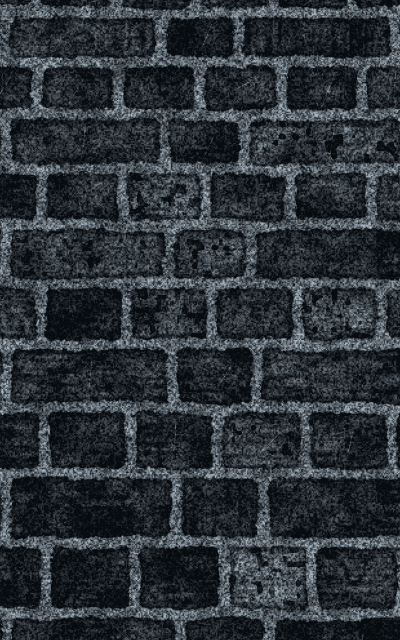
Write a WebGL 1 fragment shader that draws this texture.

```glsl
precision highp float;
// Weathered blue-black brick wall: rows of single bricks alternate with rows of
// long and short bricks, growing slightly toward the bottom. Rounded-box distances
// shape the bricks; layered noise adds rough mortar, stains, pits and scratches.
uniform vec2 u_resolution;

#define ROW_GROWTH 0.0392     // log of the height ratio between rows
#define ROW_SCALE 0.3195      // sets the height of the first row
#define FIRST_JOINT 0.0313    // top joint, in canvas widths
#define JOINT_HALF 0.0135     // half the mortar width
#define CORNER 0.014
#define ROUGHNESS 0.014
#define GRAIN 1.45
#define MORTAR_TONE 0.58
#define DARK vec3(0.025, 0.042, 0.06)
#define PALE vec3(0.58, 0.63, 0.67)

float hash(vec2 p) {
  vec3 q = fract(vec3(p.xyx) * 0.1031);
  q += dot(q, q.yzx + 33.33);
  return fract((q.x + q.y) * q.z);
}

float noise(vec2 p) {
  vec2 i = floor(p), f = fract(p);
  f *= f * (3.0 - 2.0 * f);
  return mix(mix(hash(i), hash(i + vec2(1.0, 0.0)), f.x),
             mix(hash(i + vec2(0.0, 1.0)), hash(i + 1.0), f.x), f.y);
}

float fbm(vec2 p) {
  float sum = 0.0, amp = 0.533;
  for (int i = 0; i < 4; i++) {
    sum += amp * noise(p);
    p = mat2(1.6, 1.2, -1.2, 1.6) * p + 17.3;
    amp *= 0.5;
  }
  return sum;
}

float roundedBox(vec2 p, vec2 halfSize, float radius) {
  vec2 q = abs(p) - halfSize + radius;
  return length(max(q, 0.0)) + min(max(q.x, q.y), 0.0) - radius;
}

// Finds the brick around p: its id, local position and half size.
void findBrick(vec2 p, out vec2 id, out vec2 local, out vec2 halfSize) {
  float rowPos = log(1.0 + ROW_SCALE * (p.y - FIRST_JOINT)) / ROW_GROWTH;
  float row = floor(rowPos);
  float rowHeight = ROW_GROWTH * (1.0 / ROW_SCALE + p.y - FIRST_JOINT);
  float single = mod(row, 2.0);
  float pitch = 0.194 + 0.006 * single + 0.0025 * row;
  float u = (p.x - mix(0.015, 0.094 + 0.0023 * row, single)) / pitch;

  float start = floor(u), span = 1.0;
  if (single < 0.5) {
    float v = mod(u, 3.0);
    span = v < 2.0 ? 2.0 : 1.0;
    start = floor(u / 3.0) * 3.0 + (v < 2.0 ? 0.0 : 2.0);
  }
  id = vec2(start, row) + 20.0;
  halfSize = 0.5 * vec2(span * pitch, rowHeight);
  local = vec2((u - start) * pitch - halfSize.x, (fract(rowPos) - 0.5) * rowHeight);
}

// Face brightness of one brick, from its own random wear.
float brickTone(vec2 p, vec2 id, vec2 local, float inside) {
  vec2 q = p + id * 3.7;
  float pick = hash(id), wear = hash(id + 51.0);
  float pale = smoothstep(0.72, 0.95, pick);
  float tone = 0.09 + 0.12 * wear + 0.24 * pale;

  // Worn patches and dragged streaks
  tone += 0.55 * (fbm(q * 14.0) - 0.47);
  float across = noise(q * vec2(12.0, 130.0));
  float down = noise(q * vec2(130.0, 10.0));
  float streak = mix(across, down, step(0.75, wear));
  tone += 0.3 * (streak - 0.5) * smoothstep(0.4, 0.65, fbm(q * 9.0 + 5.0));

  // Dark pits and soot along the rim
  tone -= 0.3 * smoothstep(0.68, 0.8, noise(q * 62.0)) * (0.4 + pale);
  tone *= mix(0.3, 1.0, smoothstep(0.0, 0.018, inside + 0.012 * (fbm(q * 30.0) - 0.5)));

  // An occasional thin scratch
  float angle = 0.4 + 1.3 * hash(id + 9.0);
  vec2 along = vec2(cos(angle), -sin(angle));
  float off = abs(dot(local, vec2(-along.y, along.x)) + 0.04 * (wear - 0.5));
  float scratch = (1.0 - smoothstep(0.0004, 0.0022, off))
                * (1.0 - smoothstep(0.03, 0.055, abs(dot(local, along))));
  tone += 0.4 * scratch * step(0.7, hash(id + 77.0)) * noise(q * 90.0);
  return max(tone, 0.0);
}

void main() {
  vec2 p = vec2(gl_FragCoord.x, u_resolution.y - gl_FragCoord.y) / u_resolution.x;
  vec2 warped = p + 0.009 * (vec2(noise(p * 9.0), noise(p * 9.0 + 40.0)) - 0.5);

  vec2 id, local, halfSize;
  findBrick(warped, id, local, halfSize);
  float d = roundedBox(local, halfSize - JOINT_HALF, CORNER);
  d += ROUGHNESS * (fbm(p * 38.0) - 0.5) + 0.006 * (noise(p * 150.0) - 0.5);

  // Mortar with uneven lumps and a shaded lip beside the bricks
  float mortar = MORTAR_TONE + 0.5 * (fbm(p * 28.0 + 8.0) - 0.5);
  mortar *= mix(0.72, 1.0, smoothstep(0.0, 0.006, d));
  float brick = brickTone(p, id, local, -d);
  float tone = mix(brick, mortar, smoothstep(-0.002, 0.002, d));

  // Sandy grain, stronger on pale areas
  float grain = 0.6 * noise(p * 310.0) + 0.4 * noise(p * 170.0 + 31.0) - 0.5;
  tone += GRAIN * grain * (0.3 + tone);
  gl_FragColor = vec4(mix(DARK, PALE, clamp(tone, 0.0, 1.12)), 1.0);
}
```
